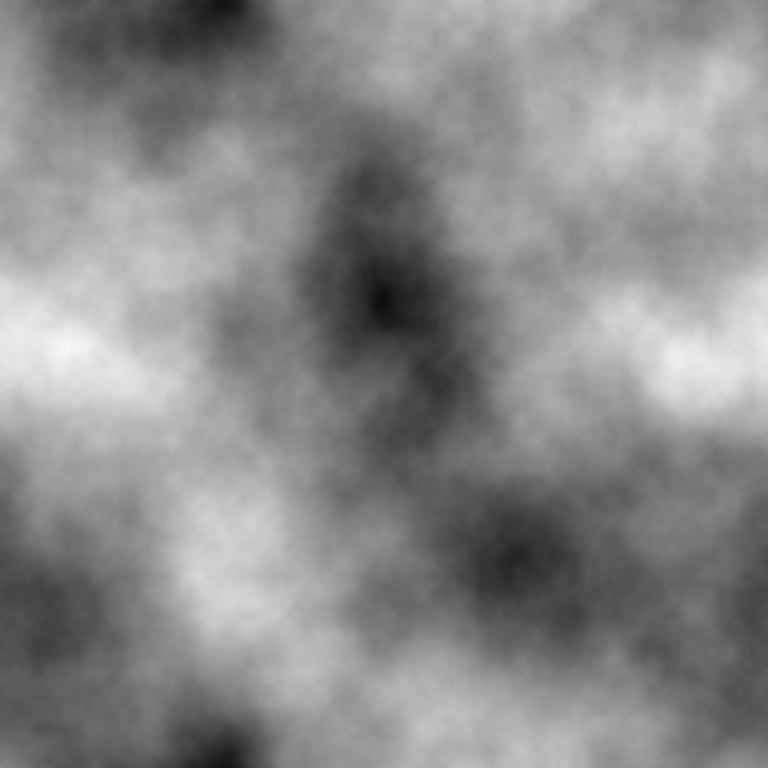
This texture is drawn by a Shadertoy shader. Its source:

```glsl
const float TAU = 6.2831853;
const float MEAN_GRAY = 0.538;
const float BROAD_CONTRAST = 0.92;
const float MIDDLE_CONTRAST = 0.17;
const float DETAIL_CONTRAST = 0.205;

// Broad waves: periods across, periods up, amplitude, phase in turns
const vec4 BROAD_WAVES[11] = vec4[11](
    vec4(1, 1, 0.175, 0.387),
    vec4(0, -1, 0.077, -0.353),
    vec4(1, -2, 0.072, 0.200),
    vec4(2, 1, 0.062, -0.018),
    vec4(1, 0, 0.052, -0.037),
    vec4(1, 2, 0.038, 0.253),
    vec4(2, 0, 0.038, 0.470),
    vec4(2, -2, 0.035, -0.111),
    vec4(1, -1, 0.033, -0.404),
    vec4(2, -1, 0.024, -0.026),
    vec4(0, -2, 0.019, -0.004));

// Integer hash of a cell, from 0 to 1
float hash(ivec2 cell, int seed) {
    uint h = uint(cell.x) * 374761393u + uint(cell.y) * 668265263u + uint(seed) * 2246822519u;
    h = (h ^ (h >> 15)) * 2654435761u;
    h = (h ^ (h >> 13)) * 3266489917u;
    h ^= h >> 16;
    return float(h & 65535u) / 65535.0;
}

// Value noise whose lattice wraps after a whole number of cells
float wrappedNoise(vec2 uv, int cells, int seed) {
    vec2 p = uv * float(cells);
    vec2 f = fract(p);
    vec2 s = f * f * f * (f * (f * 6.0 - 15.0) + 10.0);
    ivec2 a = ivec2(floor(p)) % cells;
    ivec2 b = (a + 1) % cells;
    return mix(mix(hash(a, seed), hash(ivec2(b.x, a.y), seed), s.x),
               mix(hash(ivec2(a.x, b.y), seed), hash(b, seed), s.x), s.y);
}

float cosineWave(vec2 uv, vec2 periods, float phase) {
    return cos(TAU * (dot(periods, uv) + phase));
}

// Large light and dark masses with a diagonal lean
float broadClouds(vec2 uv) {
    float sum = 0.0;
    for (int i = 0; i < BROAD_WAVES.length(); i++) {
        vec4 wave = BROAD_WAVES[i];
        sum += wave.z * cosineWave(uv, wave.xy, wave.w);
    }
    return sum;
}

// Mid-sized blotches: whole-period waves with random phases, in a band of frequencies
float middleClouds(vec2 uv, int reach, int seed) {
    float sum = 0.0;
    for (int i = 0; i <= reach; i++) {
        for (int j = -reach; j <= reach; j++) {
            vec2 periods = vec2(i, j);
            float size = dot(periods, periods);
            if ((i == 0 && j <= 0) || size < 9.0 || size > 32.0) continue;
            sum += cosineWave(uv, periods, hash(ivec2(i, j + reach), seed)) / size;
        }
    }
    return sum;
}

// Fine mottling: octaves of wrapped noise around zero
float fineDetail(vec2 uv, int cells, int octaves, int seed) {
    float sum = 0.0;
    float amplitude = 1.0;
    for (int i = 0; i < octaves; i++) {
        sum += amplitude * (wrappedNoise(uv, cells, seed + i) - 0.5);
        cells *= 2;
        amplitude *= 0.5;
    }
    return sum;
}

void mainImage(out vec4 fragColor, in vec2 fragCoord) {
    vec2 uv = fragCoord / iResolution.xy;
    float gray = MEAN_GRAY
        + BROAD_CONTRAST * broadClouds(uv)
        + MIDDLE_CONTRAST * middleClouds(uv, 5, 7)
        + DETAIL_CONTRAST * fineDetail(uv, 10, 5, 31);
    fragColor = vec4(vec3(clamp(gray, 0.0, 1.0)), 1.0);
}
```
